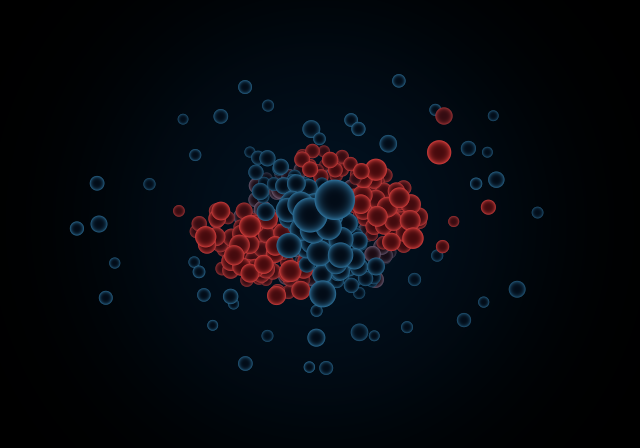
This background is drawn by a WebGL 2 fragment shader. Its source:

```glsl
#version 300 es
precision highp float;
// Cluster of glowing red and blue spheres with loose satellites on dark navy.

#define NAVY vec3(0.004, 0.066, 0.125)
#define BLUE_RIM vec3(0.19, 0.47, 0.64)
#define BLUE_CORE vec3(0.008, 0.045, 0.09)
#define RED_RIM vec3(0.88, 0.26, 0.25)
#define RED_CORE vec3(0.28, 0.04, 0.05)
#define GLOW_FALLOFF 4.2
#define RIM_POWER 3.2
#define SATELLITES 50
#define SATELLITE_REACH vec2(0.57, 0.36)
#define GOLDEN_ANGLE 2.39996

uniform vec2 u_resolution;
out vec4 fragColor;

float hash(float n) {
    return fract(sin(n * 127.1 + 11.7) * 43758.5453);
}

vec3 backdrop(vec2 p) {
    float glow = exp(-GLOW_FALLOFF * dot(p, p));
    return NAVY * glow * smoothstep(0.95, 0.35, length(p));
}

// Dark-centred sphere with a bright rim; warm runs from blue (0) to red (1).
void sphere(inout vec3 color, vec2 p, vec2 center, float radius, float warm, float fog) {
    float dist = length(p - center);
    float cover = clamp((radius - dist) * u_resolution.y + 0.5, 0.0, 1.0);
    if (cover <= 0.0) return;
    float edge = min(dist / radius, 1.0);
    vec3 core = mix(BLUE_CORE, RED_CORE, warm);
    vec3 rim = mix(BLUE_RIM, RED_RIM, warm);
    vec3 body = mix(core, rim, 0.85 * pow(edge, RIM_POWER) + 0.15 * pow(edge, 14.0));
    color = mix(color, mix(body, NAVY, fog), cover);
}

// Tilted elliptical swarm, painted from small and hazy to large and clear.
void swarm(inout vec3 color, vec2 p, int count, float seed, vec2 center, vec2 extent,
           float tilt, vec2 radii, float warm, float haze) {
    vec2 axis = vec2(cos(tilt), sin(tilt));
    for (int i = 0; i < count; i++) {
        float n = float(i) + seed;
        float near = float(i) / float(count);
        float angle = float(i) * GOLDEN_ANGLE + seed;
        float reach = pow(hash(n), 0.6);
        vec2 offset = extent * reach * vec2(cos(angle), sin(angle));
        vec2 place = center + axis * offset.x + vec2(-axis.y, axis.x) * offset.y;
        float size = mix(radii.x, radii.y, near * (0.6 + 0.4 * hash(n + 0.37)));
        sphere(color, p, place, size, warm, haze * (1.0 - near));
    }
}

// Sparse ring of small spheres; those beside the cluster turn red.
void satellites(inout vec3 color, vec2 p) {
    for (int i = 0; i < SATELLITES; i++) {
        float n = float(i) + 700.0;
        float angle = float(i) * GOLDEN_ANGLE + 0.5 * hash(n);
        float reach = mix(0.47, 1.0, hash(n + 0.61));
        vec2 place = SATELLITE_REACH * reach * vec2(cos(angle), sin(angle));
        bool beside = abs(place.y) < 0.06 && abs(place.x) < 0.4;
        float warm = beside || hash(n + 0.23) > 0.92 ? 1.0 : 0.0;
        float size = mix(0.012, 0.021, pow(hash(n + 0.83), 2.0));
        sphere(color, p, place, size, warm, 0.3 * hash(n + 0.47));
    }
}

void main() {
    vec2 p = (gl_FragCoord.xy - 0.5 * u_resolution) / u_resolution.y;
    vec3 color = backdrop(p);
    satellites(color, p);

    // Hazy heart of the cluster
    swarm(color, p, 100, 10.0, vec2(0.0, -0.01), vec2(0.18, 0.14), -0.3, vec2(0.013, 0.021), 0.4, 0.6);

    // Red wings: left, right and the crest above
    swarm(color, p, 65, 150.0, vec2(-0.15, -0.065), vec2(0.14, 0.085), -0.55, vec2(0.014, 0.026), 1.0, 0.35);
    swarm(color, p, 55, 250.0, vec2(0.15, 0.03), vec2(0.105, 0.065), -0.95, vec2(0.014, 0.025), 1.0, 0.35);
    swarm(color, p, 18, 330.0, vec2(0.02, 0.13), vec2(0.08, 0.03), -0.2, vec2(0.013, 0.02), 1.0, 0.4);

    // Blue diagonal band and its larger front spheres
    swarm(color, p, 80, 400.0, vec2(-0.01, -0.005), vec2(0.2, 0.075), -0.88, vec2(0.013, 0.024), 0.0, 0.35);
    swarm(color, p, 24, 520.0, vec2(-0.005, 0.0), vec2(0.11, 0.06), -1.0, vec2(0.021, 0.034), 0.0, 0.15);

    // Large accents
    sphere(color, p, vec2(0.006, -0.156), 0.030, 0.0, 0.0);
    sphere(color, p, vec2(-0.069, -0.048), 0.028, 0.0, 0.0);
    sphere(color, p, vec2(-0.022, 0.020), 0.039, 0.0, 0.0);
    sphere(color, p, vec2(0.033, 0.054), 0.045, 0.0, 0.0);
    sphere(color, p, vec2(0.266, 0.160), 0.027, 1.0, 0.0);

    fragColor = vec4(color, 1.0);
}
```
